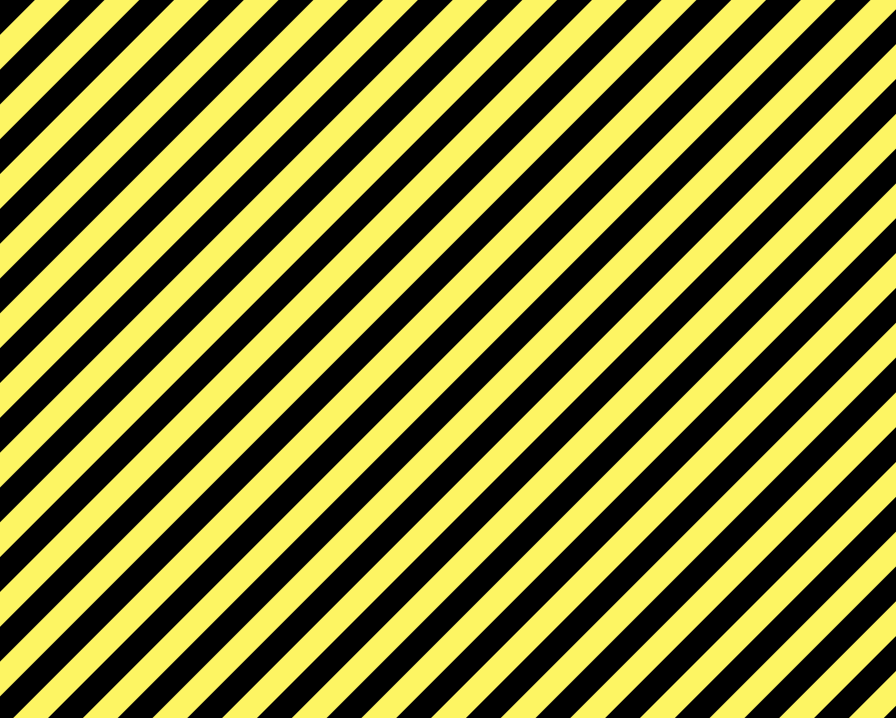
This pattern is drawn by a Shadertoy shader. Its source:

```glsl
// Diagonal hazard stripes: even yellow and black bands rising to the right.
// A repeated signed distance across the bands is turned into smooth coverage,
// measured in canvas widths from the upper left corner.

#define STRIPE_COUNT 12.866   // stripe pairs along the top edge
#define STRIPE_PHASE 0.0      // shift, in stripe pairs
#define YELLOW_SHARE 0.5      // part of each pair that is yellow
#define EDGE_PIXELS  1.0      // half width of the soft edge, along x
#define YELLOW vec3(0.992, 0.961, 0.388)
#define BLACK  vec3(0.0)

// Signed distance to the nearest band edge, in stripe pairs; positive in yellow.
float bandDistance(float t) {
    float fromBlackCenter = abs(fract(t + 0.25) - 0.5);
    return fromBlackCenter - 0.5 * (1.0 - YELLOW_SHARE);
}

void mainImage(out vec4 fragColor, in vec2 fragCoord) {
    // Position across the 45 degree bands
    vec2 fromTopLeft = vec2(fragCoord.x, iResolution.y - fragCoord.y) / iResolution.x;
    float t = (fromTopLeft.x + fromTopLeft.y) * STRIPE_COUNT + STRIPE_PHASE;

    // Antialiased coverage
    float soft = EDGE_PIXELS * STRIPE_COUNT / iResolution.x;
    float coverage = smoothstep(-soft, soft, bandDistance(t));

    fragColor = vec4(mix(BLACK, YELLOW, coverage), 1.0);
}
```
